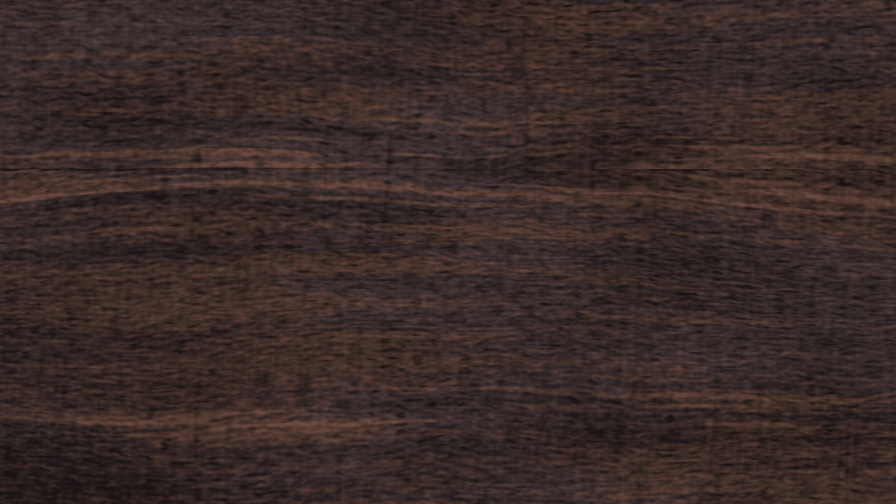
This texture is drawn by a WebGL 2 fragment shader. Its source:

```glsl
#version 300 es
precision highp float;
// Dark walnut boards: horizontal grain, short pores, warm growth bands, faint cross scratches.

#define SEAM_Y 0.664
#define BASE_TONE 0.45
#define CLOUD_AMOUNT 0.40
#define BAND_AMOUNT 0.40
#define STREAK_AMOUNT 0.46
#define FIBER_AMOUNT 0.54
#define PORE_AMOUNT 0.42
#define SCRATCH_AMOUNT 0.24
#define FIBER_SCALE vec2(24.0, 125.0)
#define PORE_SCALE vec2(32.0, 110.0)

uniform vec2 u_resolution;
out vec4 fragColor;

// Pseudo-random unit gradient of a lattice cell.
vec2 cellGradient(vec2 cell) {
    uvec2 q = uvec2(ivec2(cell)) * uvec2(1597334673u, 3812015801u);
    uint h = (q.x ^ q.y) * 1597334673u;
    h = (h ^ (h >> 15u)) * 2246822519u;
    h ^= h >> 13u;
    float angle = float(h & 65535u) * 6.28318 / 65536.0;
    return vec2(cos(angle), sin(angle));
}

// Gradient noise, roughly -0.7 to 0.7.
float noise(vec2 p) {
    vec2 i = floor(p), f = p - i;
    vec2 u = f * f * f * (f * (f * 6.0 - 15.0) + 10.0);
    vec2 e = vec2(1.0, 0.0);
    float a = dot(cellGradient(i), f);
    float b = dot(cellGradient(i + e.xy), f - e.xy);
    float c = dot(cellGradient(i + e.yx), f - e.yx);
    float d = dot(cellGradient(i + e.xx), f - e.xx);
    return mix(mix(a, b, u.x), mix(c, d, u.x), u.y);
}

float fbm(vec2 p) {
    float sum = 0.0, amp = 1.0;
    for (int k = 0; k < 4; k++) {
        sum += amp * noise(p);
        p = p * 2.03 + vec2(17.3, 9.1);
        amp *= 0.5;
    }
    return sum;
}

float bump(float d, float width) {
    return exp(-d * d / (width * width));
}

// Height along the grain: arched under the seam, gently waving elsewhere.
float grainHeight(vec2 p) {
    float d = p.x - 0.65;
    float arch = 0.17 * d * d / (1.0 + d * d) * smoothstep(0.25, 0.6, p.y);
    float below = 1.0 - step(SEAM_Y, p.y);
    float wave = 0.035 * noise(p * vec2(1.4, 2.6) + 4.0 * below);
    float ripple = 0.009 * noise(p * vec2(5.0, 8.0) + 31.0);
    return p.y + arch * below + wave + ripple;
}

void main() {
    vec2 p = gl_FragCoord.xy / u_resolution.y;
    float pixel = 1.0 / u_resolution.y;
    float w = grainHeight(p);
    vec2 g = vec2(p.x, w);

    // Broad stains
    float cloud = fbm(g * vec2(1.8, 4.0) + 7.0);
    float corner = bump(length((p - vec2(0.03, 0.06)) * vec2(0.7, 1.4)), 0.17);

    // Growth bands, with thin bright streaks gathered in two zones
    float band = noise(g * vec2(1.1, 24.0) + 3.0) + 0.8 * noise(g * vec2(2.2, 58.0) + 12.0);
    float zone = 0.25 + bump(w - SEAM_Y - 0.01, 0.085) + 0.7 * bump(w - 0.17, 0.05);
    float line = noise(g * vec2(1.2, 62.0) + 41.0) + 0.6 * noise(g * vec2(3.0, 95.0) + 23.0);
    float streak = smoothstep(0.05, 0.55, line) * zone;

    // Fine fibers and short dark pores
    float fiber = noise(g * FIBER_SCALE) + 0.75 * noise(g * vec2(65.0, 140.0) + 5.0);
    float pore = smoothstep(0.12, 0.45, noise(g * PORE_SCALE + 61.0));
    float poreDensity = 0.75 + 0.7 * noise(p * vec2(3.0, 5.0) + 19.0);

    // Slightly leaning cross scratches
    float lean = p.x - 0.05 * p.y + 0.006 * noise(p * vec2(2.0, 4.0));
    float patchy = smoothstep(-0.1, 0.4, noise(p * vec2(2.5, 2.2) + 77.0));
    float scratch = smoothstep(0.22, 0.6, noise(vec2(lean * 48.0, p.y * 3.0))) * patchy;
    float crossGrain = noise(vec2(lean * 95.0, p.y * 11.0) + 53.0);

    float tone = BASE_TONE + CLOUD_AMOUNT * cloud + BAND_AMOUNT * band * (0.4 + 0.6 * zone)
        + STREAK_AMOUNT * streak + FIBER_AMOUNT * fiber - PORE_AMOUNT * pore * poreDensity
        - SCRATCH_AMOUNT * scratch + 0.15 * crossGrain - 0.35 * corner;

    // Seam between boards, fading to the right
    float seamY = SEAM_Y + 0.002 * noise(vec2(p.x * 3.0, 2.0));
    float seam = 1.0 - smoothstep(0.0008, 0.0022 + pixel, abs(p.y - seamY));
    tone -= 0.45 * seam * mix(1.0, 0.35, smoothstep(0.55, 0.95, p.x));

    // Cool grey-brown against warm red-brown, clearly separated
    float coolPatch = bump(length(p - vec2(0.25, 0.92)), 0.3);
    float warmth = 0.42 + 0.85 * fbm(g * vec2(1.5, 5.0) + 90.0) + 0.6 * band
        + 0.7 * streak + 0.3 * fiber - 0.35 * coolPatch;
    tone = clamp(tone, -0.2, 1.25);
    vec3 cool = mix(vec3(0.140, 0.105, 0.108), vec3(0.305, 0.240, 0.243), tone);
    vec3 warm = mix(vec3(0.150, 0.108, 0.098), vec3(0.365, 0.252, 0.218), tone);
    fragColor = vec4(mix(cool, warm, smoothstep(0.15, 0.75, warmth)), 1.0);
}
```
